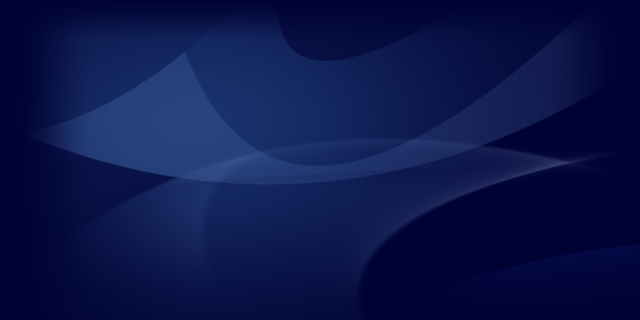
Give the GLSL for this background, as a WebGL 1 fragment shader.

```glsl
precision highp float;

uniform vec2 u_resolution;

const vec3 NIGHT = vec3(0.0, 0.008, 0.205);
const vec3 AZURE = vec3(0.10, 0.19, 0.22);
const vec3 SLATE = vec3(0.055, 0.070, 0.075);
const vec3 SILVER = vec3(0.12, 0.13, 0.13);

float cross2(vec2 a, vec2 b) {
    return a.x * b.y - a.y * b.x;
}

// Approximate signed distance to the parabola that leaves a and reaches c
// with tangents meeting at b; positive on its hollow side.
float parabola(vec2 p, vec2 a, vec2 b, vec2 c) {
    vec2 ab = b - a;
    vec2 ac = c - a;
    float area = cross2(ab, ac);
    float v = cross2(p - a, ac) / area;
    float w = cross2(ab, p - a) / area;
    float u = 1.0 - v - w;
    vec2 gradV = vec2(ac.y, -ac.x) / area;
    vec2 gradW = vec2(-ab.y, ab.x) / area;
    vec2 gradU = -gradV - gradW;
    vec2 slope = 4.0 * (u * gradW + w * gradU) - 2.0 * v * gradV;
    return (4.0 * u * w - v * v) / length(slope);
}

float cover(float d, float soft) {
    return smoothstep(-soft, soft, d);
}

// Light that starts at an edge and fades towards positive d
float rim(float d, float reach, float soft) {
    return cover(d, soft) * exp(-max(d, 0.0) / reach);
}

float glow(vec2 p, vec2 center, vec2 radius) {
    vec2 q = (p - center) / radius;
    return exp(-dot(q, q));
}

float edgeFade(vec2 p) {
    return smoothstep(0.03, 0.30, p.x)
         * smoothstep(0.05, 0.30, 2.0 - p.x)
         * smoothstep(-0.01, 0.14, 1.0 - p.y);
}

void main() {
    vec2 p = gl_FragCoord.xy / u_resolution * vec2(2.0, 1.0);
    float soft = max(1.0 / u_resolution.y, 0.003);

    // Distances to the sweeping curves
    float lensD = parabola(p, vec2(0.065, 0.583), vec2(0.990, 0.206), vec2(1.875, 0.721));
    float wingD = parabola(p, vec2(0.065, 0.583), vec2(0.391, 0.641), vec2(0.729, 0.974));
    float bowlD = parabola(p, vec2(0.534, 0.974), vec2(0.794, 0.010), vec2(1.792, 0.935));
    float cupD = parabola(p, vec2(0.867, 0.961), vec2(0.898, 0.656), vec2(1.419, 0.966));
    float archD = parabola(p, vec2(0.156, 0.219), vec2(0.885, 0.771), vec2(1.953, 0.443));
    float innerD = parabola(p, vec2(0.682, 0.089), vec2(0.526, 0.419), vec2(0.859, 0.544));
    float seamD = parabola(p, vec2(0.260, 0.401), vec2(1.016, 0.469), vec2(1.771, 0.490));
    float swooshD = parabola(p, vec2(1.927, 0.523), vec2(1.029, 0.341), vec2(1.133, 0.010));
    float cornerD = parabola(p, vec2(1.302, 0.076), vec2(1.667, 0.206), vec2(2.0, 0.237));

    float lens = cover(lensD, soft);
    float wing = cover(wingD, soft);
    float bowl = cover(bowlD, soft);
    float cup = cover(cupD, soft);
    float arch = cover(archD, 0.008);
    float inner = cover(innerD, 0.018);
    float fade = edgeFade(p);

    // Blue glow, strongest inside the lens and below the arch
    float outside = 0.42 * (1.0 - smoothstep(0.3, 1.4, p.x));
    float body = mix(outside, 1.0, max(lens, arch * smoothstep(0.1, 0.65, p.x)));
    body *= (1.0 - 0.12 * wing) * (1.0 - 0.60 * cup);
    vec3 light = AZURE * body * glow(p, vec2(0.60, 0.62), vec2(0.85, 0.50));

    // Pale crescent between the lens, the wing and the bowl
    light += SLATE * lens * (1.0 - wing) * (1.0 - bowl);

    // Arch: bright crest, veil left of the inner arc, faint seam
    float crest = rim(archD, 0.022, 0.008) * smoothstep(0.4, 0.95, p.x);
    light += SILVER * 0.45 * crest;
    float veil = arch * (1.0 - inner) * exp(min(innerD, 0.0) / 0.16);
    light += SILVER * 0.32 * veil * smoothstep(0.05, 0.30, p.y);
    float seam = rim(seamD, 0.03, 0.004) * smoothstep(0.3, 0.6, p.x);
    light -= AZURE * 0.13 * seam * (1.0 - smoothstep(1.2, 1.7, p.x));

    // Swoosh: silver edge over a dark hollow, sharper to the right
    float blur = mix(0.016, 0.004, smoothstep(1.1, 1.6, p.x));
    float hollow = cover(swooshD, blur);
    float edge = rim(-swooshD, 0.055, blur) * arch;
    float streak = rim(-swooshD, 0.012, blur) * smoothstep(1.2, 1.7, p.x);
    light += SILVER * (0.65 * edge + 0.6 * streak) * smoothstep(0.0, 0.35, p.y);
    light *= fade * (1.0 - hollow);

    // Crest and streak tips running out to the right
    float tip = smoothstep(1.5, 1.78, p.x) * (1.0 - smoothstep(1.78, 1.96, p.x));
    light += SILVER * 0.6 * tip * exp(-abs(swooshD) / 0.007);
    light += SILVER * 0.3 * tip * exp(-abs(archD) / 0.010);

    // Faint blue fold in the lower right
    float fold = rim(cornerD, 0.09, soft) * smoothstep(1.2, 1.85, p.x);
    light += vec3(0.015, 0.03, 0.07) * fold;

    gl_FragColor = vec4(NIGHT + max(light, 0.0), 1.0);
}
```
